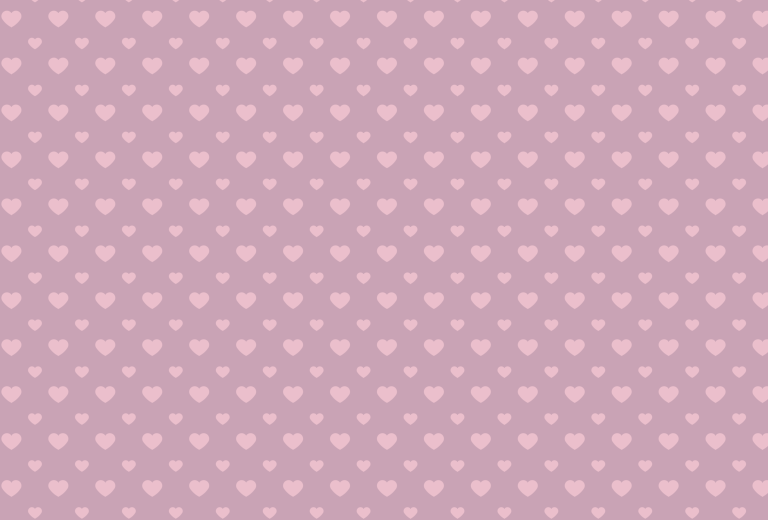
A Shadertoy shader for this pattern:

```glsl
// Pale pink hearts, large and small in staggered rows, on a flat mauve ground.

// Signed distance to a heart of half width 1, centred on its bounding box.
float heartDistance(vec2 p) {
    p = vec2(abs(p.x), p.y - 0.28);
    vec2 lobeCentre = vec2(0.45, 0.0);
    vec2 sideCentre = vec2(-1.087, 1.03);

    // The wide side arc meets the round lobe tangentially on this axis.
    vec2 axis = lobeCentre - sideCentre;
    vec2 fromSide = p - sideCentre;
    bool belowAxis = axis.x * fromSide.y < axis.y * fromSide.x;
    return belowAxis ? length(fromSide) - 2.4
                     : length(p - lobeCentre) - 0.55;
}

// Coverage of one heart per unit cell, with an edge about one pixel wide.
float heartGrid(vec2 p, vec2 centre, float halfWidth, float pixel) {
    vec2 local = fract(p - centre + 0.5) - 0.5;
    float d = heartDistance(local / halfWidth) * halfWidth;
    return 1.0 - smoothstep(-0.7 * pixel, 0.7 * pixel, d);
}

void mainImage(out vec4 fragColor, in vec2 fragCoord) {
    // Square cells, 16.36 across the width, anchored at the top left.
    float pixel = 16.36 / iResolution.x;
    vec2 p = (fragCoord - vec2(0.0, iResolution.y)) * pixel;

    float large = heartGrid(p, vec2(0.243, -0.405), 0.213, pixel);
    float small = heartGrid(p, vec2(0.745, -0.927), 0.147, pixel);

    vec3 mauve = vec3(0.79, 0.64, 0.71);
    vec3 pink = vec3(0.92, 0.75, 0.80);
    fragColor = vec4(mix(mauve, pink, max(large, small)), 1.0);
}
```
